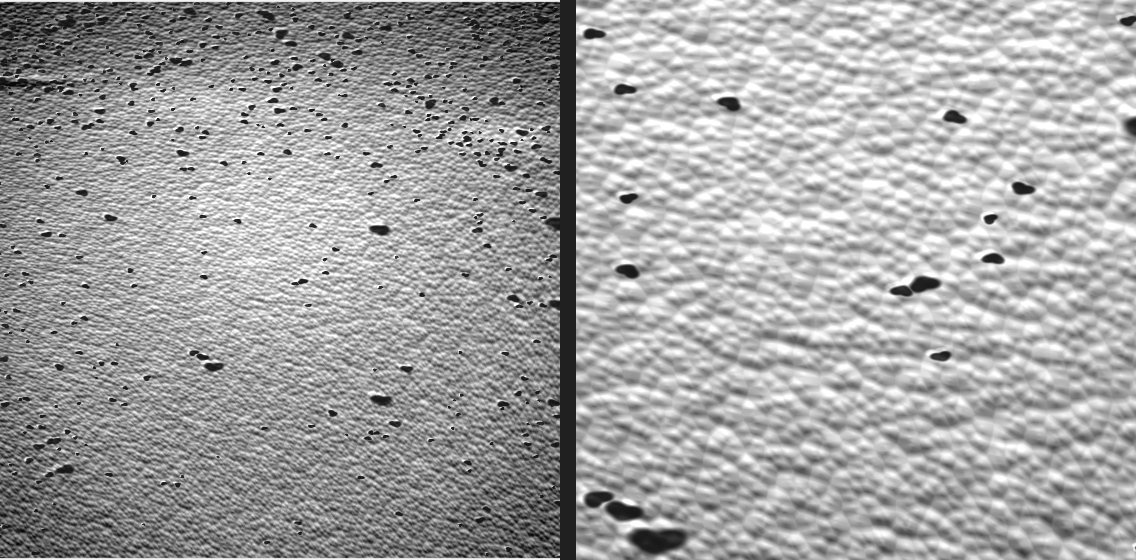
Left, the full canvas; right, a detail of the centre.
Write a Shadertoy shader that draws this texture.

```glsl
// Grey gravel plain seen at a slant, with raking light and scattered dark stones.

float hash(vec2 p) {
    vec3 q = fract(p.xyx * vec3(0.1031, 0.1030, 0.0973));
    q += dot(q, q.yzx + 33.33);
    return fract((q.x + q.y) * q.z);
}

vec2 hash2(vec2 p) {
    return vec2(hash(p), hash(p + 57.3));
}

// Soft round falloff around a centre
float glow(vec2 p, vec2 centre, vec2 radius) {
    vec2 d = (p - centre) / radius;
    return exp(-dot(d, d));
}

// Cellular noise: distance to the nearest scattered point
float cellular(vec2 p) {
    vec2 cell = floor(p);
    float nearest = 4.0;
    for (int y = -1; y <= 1; y++)
    for (int x = -1; x <= 1; x++) {
        vec2 id = cell + vec2(x, y);
        vec2 d = id + hash2(id) - p;
        nearest = min(nearest, dot(d, d));
    }
    return sqrt(nearest);
}

// Slope of the cellular bumps towards the light
float relief(vec2 p, vec2 light) {
    return cellular(p + light) - cellular(p - light);
}

// Ground coordinates: tilted grain below, flatter and denser far away
vec2 groundPlane(vec2 p) {
    float tilt = mix(0.55, 0.12, smoothstep(0.1, 0.9, p.y));
    return vec2(p.x - 0.3 * p.y, p.y + 0.25 * p.y * p.y + (p.x - 0.5) * tilt);
}

// Broad light on the plain, bright in the middle and dim in the corners
float groundLight(vec2 p) {
    float light = 0.575;
    light += 0.24 * glow(p, vec2(0.5, 0.6), vec2(0.32, 0.24));
    light += 0.12 * glow(p, vec2(0.36, 0.82), vec2(0.16, 0.03));
    light += 0.20 * glow(p, vec2(0.92, 0.76), vec2(0.12, 0.025));
    light += 0.30 * glow(p, vec2(0.04, 0.862), vec2(0.09, 0.006));
    light -= 0.45 * glow(p, vec2(0.04, 0.850), vec2(0.08, 0.006));
    light -= 0.22 * smoothstep(0.38, 0.72, length(p - 0.5));
    light -= 0.12 * smoothstep(0.78, 1.0, p.y);
    light -= 0.04 * smoothstep(0.35, 0.0, p.y);
    return light;
}

// Chance of stones: far ground, both sides and a few rubble patches
float stoneDensity(vec2 p) {
    float density = 0.04 + 0.36 * smoothstep(0.62, 0.95, p.y);
    density += 0.15 * smoothstep(0.25, 0.5, abs(p.x - 0.5));
    density += 0.55 * glow(p, vec2(0.82, 0.75), vec2(0.13, 0.05));
    density += 0.35 * glow(p, vec2(0.57, 0.86), vec2(0.09, 0.05));
    density += 0.25 * glow(p, vec2(0.1, 0.88), vec2(0.16, 0.09));
    return density * (0.8 + 0.4 * sin(p.x * 23.0 + 3.0 * sin(p.y * 17.0)));
}

// One lumpy stone outline, 1 inside and 0 outside
float stoneMask(vec2 d, float seed) {
    float angle = atan(d.y, d.x);
    float lump = 0.16 * sin(2.0 * angle + 6.3 * seed) + 0.12 * sin(3.0 * angle + 40.0 * seed);
    return 1.0 - smoothstep(0.65, 1.15, length(d) + lump);
}

// Scattered stones: x is the dark body, y the lit upper rim
vec2 stones(vec2 p, float grid, float size, float share) {
    vec2 cell = floor(p * grid);
    vec2 result = vec2(0.0);
    for (int y = -1; y <= 1; y++)
    for (int x = -1; x <= 1; x++) {
        vec2 id = cell + vec2(x, y);
        vec2 centre = (id + hash2(id + grid)) / grid;
        float seed = hash(id + 3.7 * grid);
        if (hash(id + 9.1 * grid) > share * stoneDensity(centre)) continue;
        vec2 d = (p - centre) / (size * (0.5 + 0.7 * seed) * vec2(1.3, 0.8));
        float body = stoneMask(d, seed);
        float rim = stoneMask(d + vec2(0.45, -0.6), seed) * (1.0 - body);
        result = max(result, vec2(body, rim));
    }
    return result;
}

void mainImage(out vec4 fragColor, in vec2 fragCoord) {
    vec2 p = fragCoord / iResolution.xy;
    vec2 ground = groundPlane(p);

    // Gravel in three sizes
    float fine = relief(ground * vec2(92.0, 118.0), vec2(-0.08, 0.26));
    float medium = relief(ground * vec2(44.0, 62.0) + 31.0, vec2(-0.08, 0.24));
    float mottle = cellular(ground * vec2(17.0, 34.0) + 73.0) - 0.5;
    float grain = 0.42 * fine + 0.26 * medium + 0.12 * mottle;
    float grey = groundLight(p) + grain;

    // Stones from pebbles to rocks
    vec2 rock = stones(p, 75.0, 0.0046, 0.6);
    rock = max(rock, stones(p, 36.0, 0.0075, 0.5));
    rock = max(rock, stones(p, 16.0, 0.0125, 0.4));
    grey += 0.24 * rock.y;
    grey = mix(grey, 0.07 + 0.25 * max(grain, 0.0), 0.92 * rock.x);

    // Pale strip along the top and bottom edges
    float edge = min(p.y, 1.0 - p.y);
    grey = mix(grey, 0.95, 1.0 - smoothstep(0.002, 0.005, edge));

    fragColor = vec4(vec3(clamp(grey, 0.03, 1.0)), 1.0);
}
```
